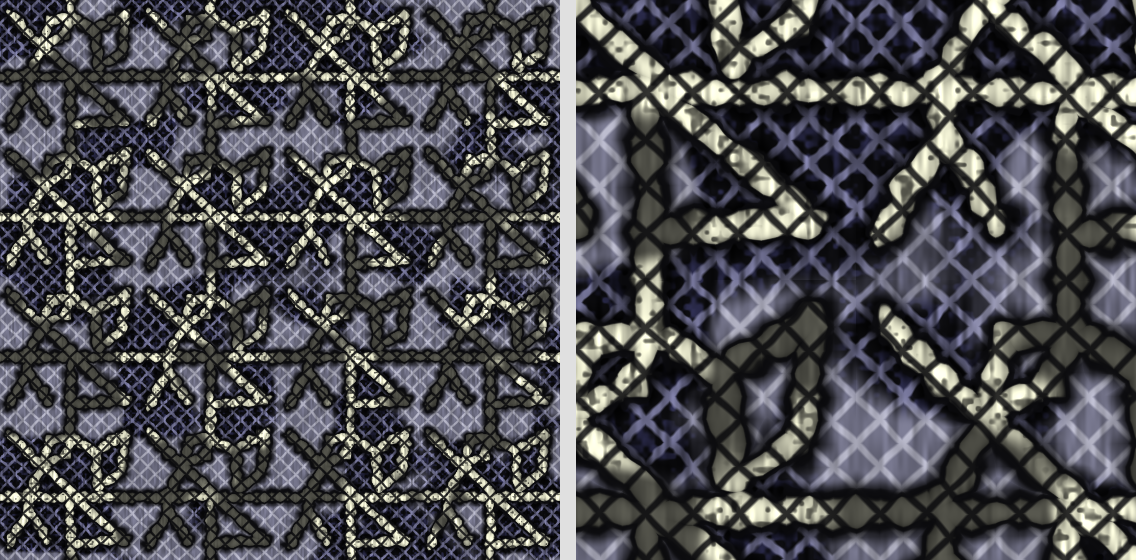
Left, the full canvas; right, a detail of the centre.
Write a Shadertoy shader that draws this pattern.

```glsl
const float TILES = 4.0;
const float MESH = 9.0;

const vec3 BLACK = vec3(0.04, 0.04, 0.05);
const vec3 NAVY = vec3(0.13, 0.13, 0.23);
const vec3 LILAC = vec3(0.42, 0.42, 0.50);
const vec3 PALE_WIRE = vec3(0.66, 0.66, 0.72);
const vec3 BLUE_WIRE = vec3(0.40, 0.40, 0.52);
const vec3 CREAM = vec3(0.84, 0.84, 0.74);
const vec3 STONE = vec3(0.29, 0.29, 0.26);

// Branch segments in one tile: start.xy, end.xy
const vec4 TRUNK[10] = vec4[10](
    vec4(0.07, 0.90, 0.29, 0.68), vec4(0.29, 0.68, 0.52, 0.48),
    vec4(0.52, 0.45, 0.90, 0.14), vec4(0.00, 0.45, 1.00, 0.45),
    vec4(0.505, 0.45, 0.505, 0.0), vec4(0.505, 1.0, 0.505, 0.87),
    vec4(0.505, 0.11, 0.89, 0.14), vec4(0.20, 0.35, 0.07, 0.11),
    vec4(0.20, 0.35, 0.34, 0.14), vec4(0.20, 0.35, 0.21, 0.45));
const vec4 TWIGS[10] = vec4[10](
    vec4(0.31, 0.66, 0.19, 0.45), vec4(0.31, 0.68, 0.36, 0.86),
    vec4(0.36, 0.86, 0.505, 0.87), vec4(0.505, 0.87, 0.47, 0.75),
    vec4(0.47, 0.75, 0.31, 0.68), vec4(0.90, 0.91, 0.68, 0.78),
    vec4(0.90, 0.91, 0.87, 0.62), vec4(0.68, 0.78, 0.70, 0.52),
    vec4(0.87, 0.62, 0.70, 0.52), vec4(0.505, 0.87, 0.68, 0.78));

float hash(vec2 p) {
    return fract(sin(dot(p, vec2(127.1, 311.7))) * 43758.5453);
}

float noise(vec2 p) {
    vec2 i = floor(p), f = fract(p);
    f = f * f * (3.0 - 2.0 * f);
    return mix(mix(hash(i), hash(i + vec2(1, 0)), f.x),
               mix(hash(i + vec2(0, 1)), hash(i + vec2(1, 1)), f.x), f.y);
}

float segmentDistance(vec2 p, vec4 s) {
    vec2 pa = p - s.xy, ba = s.zw - s.xy;
    return length(pa - ba * clamp(dot(pa, ba) / dot(ba, ba), 0.0, 1.0));
}

float branchDistance(vec2 p, vec4 segments[10]) {
    float d = 1.0;
    for (int i = 0; i < 10; i++) d = min(d, segmentDistance(p, segments[i]));
    return d;
}

// Distance to the nearest wire of a diagonal mesh, in tile units
float meshDistance(vec2 p) {
    vec2 g = abs(fract(vec2(p.x + p.y, p.x - p.y) * MESH) - 0.5);
    return min(g.x, g.y) / (MESH * sqrt(2.0));
}

float cover(float d, float radius, float blur) {
    return 1.0 - smoothstep(radius - blur, radius + blur, d);
}

void mainImage(out vec4 fragColor, in vec2 fragCoord) {
    vec2 p = fragCoord / iResolution.xy * TILES;
    float blur = max(TILES / iResolution.y * 0.7, 0.004);

    // Wobbled branches, swollen between the wires
    vec2 wobble = vec2(noise(p * 17.0), noise(p * 17.0 + 40.0)) - 0.5;
    vec2 local = fract(p) + wobble * 0.025;
    float branch = min(branchDistance(local, TRUNK), branchDistance(local, TWIGS));
    float wire = meshDistance(p + wobble * 0.008);
    float radius = 0.026 + 0.42 * wire;

    // Patchy wear: 0 is rough and dark, 1 is smooth and pale
    float patches = 0.75 * noise(p * 2.6 + 7.3) + 0.25 * noise(p * 7.0 + 3.1);
    float worn = smoothstep(0.47, 0.58, patches + 0.25 * min(branch, 0.2));

    // Upright fibres and fine speckle
    float fibre = noise(p * vec2(85.0, 14.0)) - 0.5;
    float speckle = noise(p * 62.0 + 11.0);
    float rough = 1.0 - worn;

    // Ground and its pale mesh
    vec3 hollow = mix(BLACK, NAVY, smoothstep(0.35, 0.85, speckle));
    vec3 color = mix(hollow, LILAC, worn);
    vec3 wireColor = mix(BLUE_WIRE, PALE_WIRE, worn);
    float wireWidth = 0.008 + 0.006 * rough * (speckle - 0.3);
    color = mix(color, wireColor, cover(wire, wireWidth, blur) * 0.9);
    color *= 1.0 + fibre * mix(0.9, 0.4, worn);

    // Soft shadow and ragged outline around the branches
    color *= mix(0.12, 1.0, smoothstep(0.0, 0.055, branch - radius));
    float ragged = radius + 0.014 + rough * 0.02 * (speckle - 0.5);
    color = mix(color, BLACK, 0.8 * cover(branch, ragged, blur));

    // Rounded beads crossed by dark wires
    float dome = sqrt(clamp(1.0 - branch * branch / (radius * radius), 0.0, 1.0));
    vec3 bead = mix(CREAM, STONE, worn) * mix(0.5, 1.08, dome);
    bead *= 1.0 + fibre * mix(0.55, 0.3, worn);
    bead *= 1.0 - 0.6 * rough * smoothstep(0.55, 0.9, speckle);
    bead = mix(bead, BLACK, 0.85 * cover(wire, 0.008, blur));
    color = mix(color, bead, cover(branch, radius, blur));

    fragColor = vec4(clamp(color, 0.0, 1.0), 1.0);
}
```
